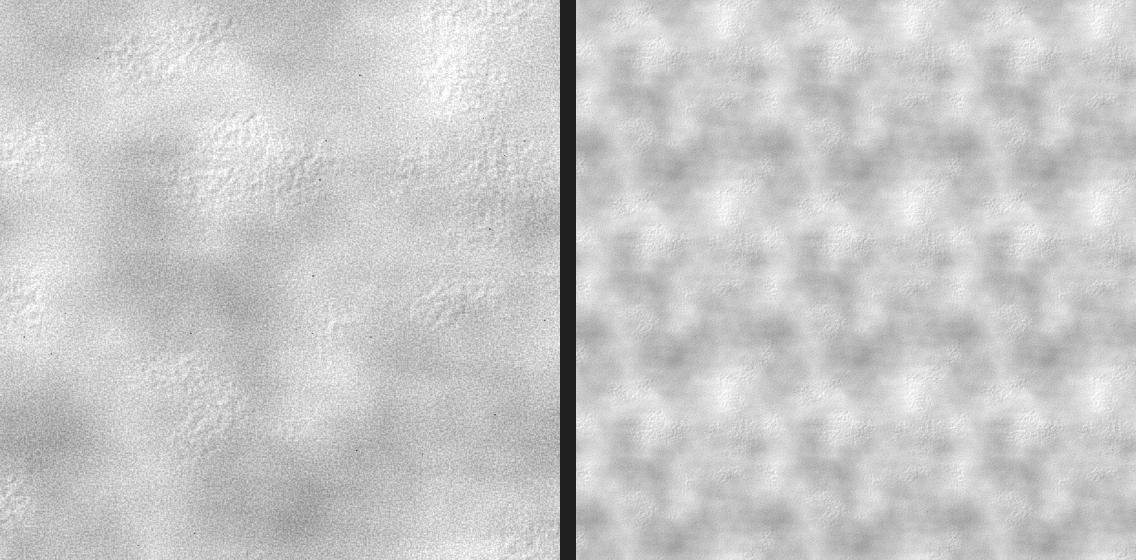
Left: one tile. Right: repeated 3 by 3.
Reproduce this texture procedurally as a WebGL 1 fragment shader.

```glsl
precision highp float;
// Pale grey plaster: soft cloudy shading, rough raised patches, fine grain and dark specks.

uniform vec2 u_resolution;

const float BASE_TONE = 0.79;
const vec2 LIGHT_DIR = vec2(-0.80, 0.60);

vec2 hash2(vec2 cell, float seed) {
  vec3 q = fract(vec3(cell.xyx + seed * 17.3) * vec3(0.1031, 0.1030, 0.0973));
  q += dot(q, q.yzx + 33.33);
  return fract((q.xx + q.yz) * q.zy);
}

float cornerSlope(vec2 cell, vec2 offset, vec2 period, float seed) {
  float angle = 6.28318 * hash2(mod(cell, period), seed).x;
  return dot(vec2(cos(angle), sin(angle)), offset);
}

// Gradient noise on the unit square, wrapping after a whole number of cells
float gradientNoise(vec2 uv, vec2 period, float seed) {
  vec2 p = uv * period;
  vec2 cell = floor(p);
  vec2 f = p - cell;
  vec2 blend = f * f * f * (f * (f * 6.0 - 15.0) + 10.0);
  vec2 e = vec2(1.0, 0.0);
  float low = mix(cornerSlope(cell, f, period, seed),
                  cornerSlope(cell + e.xy, f - e.xy, period, seed), blend.x);
  float high = mix(cornerSlope(cell + e.yx, f - e.yx, period, seed),
                   cornerSlope(cell + e.xx, f - e.xx, period, seed), blend.x);
  return mix(low, high, blend.y);
}

float fractalNoise(vec2 uv, vec2 period, float seed) {
  float sum = 0.0;
  float weight = 1.0;
  for (int octave = 0; octave < 4; octave++) {
    sum += weight * gradientNoise(uv, period, seed + float(octave));
    period *= 2.0;
    weight *= 0.5;
  }
  return sum;
}

// Height of the crumbly surface
float plasterHeight(vec2 uv) {
  return gradientNoise(uv, vec2(58.0), 21.0)
       + 0.55 * gradientNoise(uv, vec2(117.0), 22.0);
}

// Slope towards the light: positive on lit faces, negative in shade
float relief(vec2 uv, vec2 light, float reach) {
  return plasterHeight(uv - light * reach) - plasterHeight(uv + light * reach);
}

// One small dark dot in some of the cells
float specks(vec2 uv, float cells, float share, float seed) {
  vec2 p = uv * cells;
  vec2 cell = mod(floor(p), cells);
  vec2 center = 0.15 + 0.7 * hash2(cell, seed);
  vec2 kind = hash2(cell, seed + 5.0);
  float radius = mix(0.0014, 0.0034, kind.y * kind.y);
  float dist = length(fract(p) - center) / cells;
  return step(kind.x, share) * (1.0 - smoothstep(radius * 0.3, radius, dist));
}

void main() {
  vec2 uv = gl_FragCoord.xy / u_resolution;

  // Broad clouds and faint horizontal trowel streaks
  float clouds = fractalNoise(uv, vec2(3.0), 3.0);
  float streaks = gradientNoise(uv, vec2(5.0, 28.0), 9.0);
  float tone = BASE_TONE + 0.21 * clouds + 0.03 * streaks;

  // Rough patches with raking light
  float roughness = smoothstep(0.02, 0.42, fractalNoise(uv, vec2(4.0, 5.0), 13.0));
  tone += mix(0.025, 0.17, roughness) * relief(uv, LIGHT_DIR, 0.0022);
  tone += 0.015 * roughness;

  // Fine sandy grain
  tone += 0.17 * gradientNoise(uv, vec2(307.0), 31.0);
  tone += 0.08 * gradientNoise(uv, vec2(171.0), 32.0);

  // Pinholes
  tone -= 0.38 * specks(uv, 13.0, 0.2, 41.0);

  gl_FragColor = vec4(vec3(clamp(tone, 0.0, 1.0)), 1.0);
}
```
